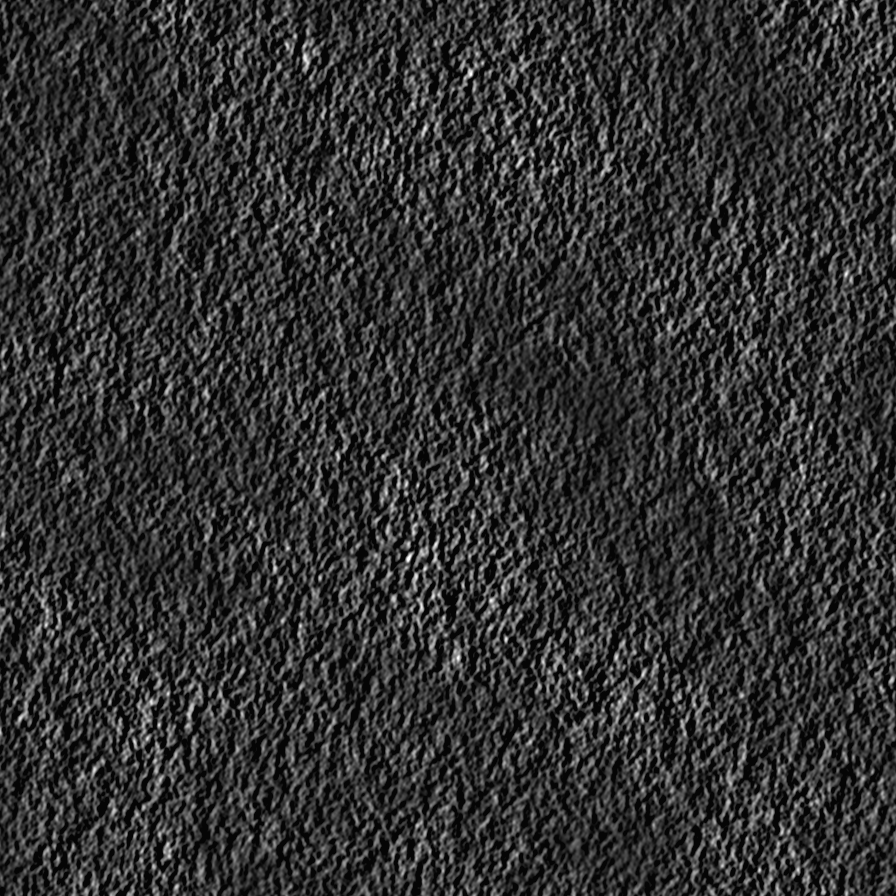
A three.js fragment shader for this texture:

```glsl
// Dark rough stone: fine slanted grains in raking side light, with smoother and rougher patches.
varying vec2 vUv;

const float TAU = 6.2831853;
const float GRAIN_TILT = -0.22;    // light axis, radians from horizontal
const float GRAIN_STRETCH = 1.06;  // length of grains across the light
const float SLOPE_STEP = 0.001;    // half width of the slope sample
const float BASE_TONE = 0.176;
const float RELIEF_GAIN = 0.222;
const float SHADOW_FLOOR = 0.018;

float hash(vec2 p) {
  return fract(sin(dot(p, vec2(127.1, 311.7))) * 43758.5453);
}

mat2 rotation(float angle) {
  float c = cos(angle);
  float s = sin(angle);
  return mat2(c, -s, s, c);
}

// Contribution of one lattice corner: random unit gradient dot offset
float corner(vec2 cell, vec2 offset) {
  float angle = TAU * hash(cell);
  return dot(vec2(cos(angle), sin(angle)), offset);
}

float gradientNoise(vec2 p) {
  vec2 cell = floor(p);
  vec2 f = p - cell;
  vec2 w = f * f * f * (f * (f * 6.0 - 15.0) + 10.0);
  vec2 right = vec2(1.0, 0.0);
  vec2 up = vec2(0.0, 1.0);
  float low = mix(corner(cell, f), corner(cell + right, f - right), w.x);
  float high = mix(corner(cell + up, f - up), corner(cell + 1.0, f - 1.0), w.x);
  return mix(low, high, w.y);
}

// One layer of bumps, scaled so that its slope does not depend on frequency
float bumps(vec2 p, float frequency, float turn) {
  return gradientNoise(rotation(turn) * p * frequency + turn * 37.0) / frequency;
}

float stoneHeight(vec2 p) {
  return 0.22 * bumps(p, 22.0, 4.1)
       + 0.40 * bumps(p, 50.0, 0.6)
       + 0.90 * bumps(p, 104.0, 1.7)
       + 0.78 * bumps(p, 180.0, 2.9);
}

// Slope along the x axis of the light's frame
float lightSlope(vec2 p, float halfStep) {
  vec2 d = vec2(halfStep, 0.0);
  return (stoneHeight(p + d) - stoneHeight(p - d)) / (2.0 * halfStep);
}

// Broad patches drawn out along the falling diagonal
float patches(vec2 uv) {
  vec2 diagonal = vec2(uv.x - uv.y, uv.x + uv.y);
  float broad = gradientNoise(diagonal * vec2(2.1, 3.6) + 11.3);
  float small = gradientNoise(diagonal * vec2(6.0, 10.0) + 5.7);
  float fine = gradientNoise(diagonal * vec2(15.0, 22.0) + 2.4);
  return broad + 0.6 * small + 0.45 * fine;
}

void main() {
  // Turn into the light's frame and lengthen the grains
  vec2 grainUv = rotation(GRAIN_TILT) * vUv;
  grainUv.y /= GRAIN_STRETCH;

  // Shade the relief, stronger on rough patches
  float patchiness = patches(vUv);
  float roughness = clamp(1.0 + 0.75 * patchiness, 0.4, 1.5);
  float relief = lightSlope(grainUv, SLOPE_STEP) * roughness;
  float tone = BASE_TONE + 0.045 * patchiness + RELIEF_GAIN * relief;

  gl_FragColor = vec4(vec3(clamp(tone, SHADOW_FLOOR, 1.0)), 1.0);
}
```
